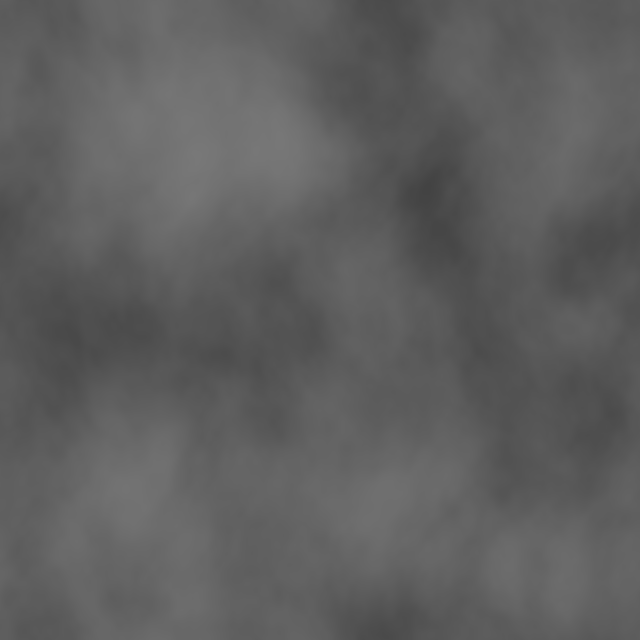
A WebGL 2 fragment shader for this texture:

```glsl
#version 300 es
precision highp float;
// Soft grey smoke: broad wave shading under layered, wrapping value noise.

#define MEAN_GREY 0.387
#define WAVE_GAIN 1.0
#define NOISE_GAIN 0.064
#define OCTAVE_FALLOFF 0.5
#define OCTAVES 5
#define BASE_CELLS ivec2(5, 4)
#define WARP 0.014
#define HIGHLIGHT_SQUEEZE 2.0
#define SEED 17u

uniform vec2 u_resolution;
out vec4 outColor;

const float TAU = 6.2831853;

// Integer hash of a lattice point, from -1 to 1.
float hash(ivec2 cell, uint layer) {
    uint h = uint(cell.x) * 374761393u + uint(cell.y) * 668265263u
           + (layer + SEED) * 974634777u;
    h = (h ^ (h >> 13)) * 1274126177u;
    h = (h ^ (h >> 16)) * 2246822519u;
    h ^= h >> 15;
    return float(h & 65535u) / 32767.5 - 1.0;
}

// Value noise that repeats after a whole number of cells.
float wrappedNoise(vec2 uv, ivec2 cells, uint layer) {
    vec2 p = fract(uv) * vec2(cells);
    ivec2 a = ivec2(floor(p)) % cells;
    ivec2 b = (a + 1) % cells;
    vec2 f = fract(p);
    f = f * f * f * (f * (f * 6.0 - 15.0) + 10.0);
    float low = mix(hash(a, layer), hash(ivec2(b.x, a.y), layer), f.x);
    float high = mix(hash(ivec2(a.x, b.y), layer), hash(b, layer), f.x);
    return mix(low, high, f.y);
}

// Fine smoke detail, each octave doubling the cell count.
float smoke(vec2 uv) {
    float sum = 0.0;
    float amplitude = NOISE_GAIN;
    ivec2 cells = BASE_CELLS;
    for (int i = 0; i < OCTAVES; i++) {
        sum += amplitude * wrappedNoise(uv, cells, uint(i));
        amplitude *= OCTAVE_FALLOFF;
        cells *= 2;
    }
    return sum;
}

// Broad light and dark regions from whole-number waves.
float broadShade(vec2 uv) {
    float shade = -0.034 * cos(TAU * (uv.y - 0.47));
    shade -= 0.019 * cos(TAU * (uv.x - 0.70));
    shade += 0.018 * cos(TAU * 2.0 * (uv.x - 0.38));
    shade -= 0.010 * cos(TAU * (uv.x - uv.y - 0.20));
    return shade * WAVE_GAIN;
}

void main() {
    vec2 uv = gl_FragCoord.xy / u_resolution;

    // Periodic warp that loosens the lattice.
    vec2 warped = uv + WARP * sin(TAU * (uv.yx * vec2(2.0, 3.0) + vec2(0.13, 0.58)));

    // Compress highlights so the shadows run deeper than the lights.
    float shade = broadShade(warped) + smoke(warped);
    float grey = MEAN_GREY + shade - HIGHLIGHT_SQUEEZE * shade * shade;

    outColor = vec4(vec3(clamp(grey, 0.0, 1.0)), 1.0);
}
```
